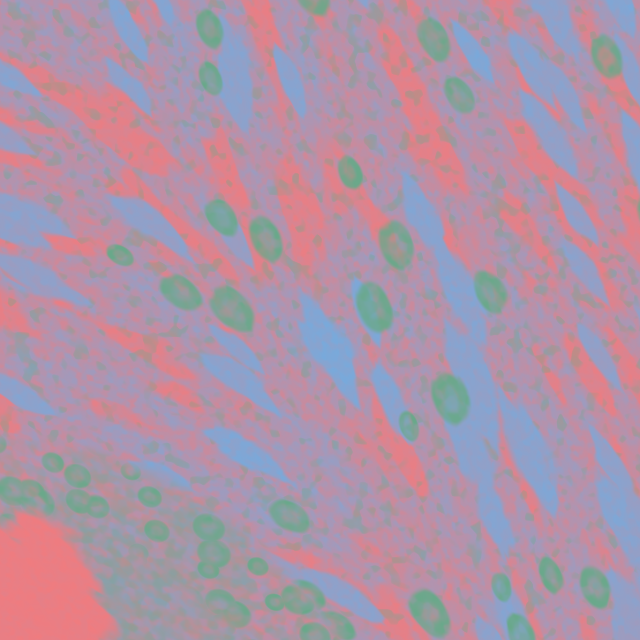
A Shadertoy shader for this texture:

```glsl
// Stained fibrous tissue: blue spindles and salmon streaks in a mauve flow, green nuclei, a gland in the corner.
#define SALMON vec3(0.95, 0.48, 0.49)
#define BLUE vec3(0.43, 0.68, 0.89)
#define GREEN vec3(0.41, 0.66, 0.54)
#define BASE_TONE 0.43
#define GRAIN_CELLS 125.0
#define GRAIN_CONTRAST 0.27
#define STREAK_CELLS 15.0
#define SPINDLE_SIZE vec2(0.092, 0.025)
#define NUCLEUS_SIZE vec2(0.034, 0.021)
#define GLAND_CENTRE vec2(0.0, -0.3)
#define GLAND_RADIUS 0.61
#define LUMEN_RADIUS 0.17

vec3 hash3(vec2 cell, float seed) {
    vec3 q = fract(vec3(cell.xyx) * vec3(0.1031, 0.1030, 0.0973) + seed * 0.137);
    q += dot(q, q.yxz + 33.33);
    return fract((q.xxy + q.yzz) * q.zyx);
}

// Fibre direction: shallow at the left, steep towards the top and right.
vec2 flowDirection(vec2 p) {
    float bend = smoothstep(0.05, 0.6, p.x + 0.6 * (p.y - 0.5));
    float angle = 0.45 + 0.65 * bend + 0.13 * sin(9.0 * p.x + 5.0 * p.y);
    return vec2(cos(angle), -sin(angle));
}

// Offset as (along, across) the fibres.
vec2 toFlow(vec2 offset, vec2 dir) {
    return vec2(dot(offset, dir), dot(offset, vec2(-dir.y, dir.x)));
}

// Soft cellular noise with cells drawn out along the flow.
float fibreNoise(vec2 p, vec2 dir, float cells, float stretch, float seed) {
    vec2 q = p * cells, base = floor(q);
    float total = 0.0, weights = 1e-5;
    for (int y = -2; y <= 2; y++)
    for (int x = -2; x <= 2; x++) {
        vec2 cell = base + vec2(x, y);
        vec3 h = hash3(cell, seed);
        vec2 d = toFlow(q - cell - h.xy, dir);
        float w = exp(-5.0 * (d.x * d.x / stretch + d.y * d.y * stretch));
        total += w * h.z;
        weights += w;
    }
    return total / weights;
}

// Scattered bodies: 1 at a centre, 0 on an outline. Taper 1 is a spindle, 0 an oval.
float scatter(vec2 p, vec2 dir, float cells, vec2 size, float density, float taper, float seed) {
    vec2 base = floor(p * cells);
    float field = -1.0;
    for (int y = -2; y <= 2; y++)
    for (int x = -2; x <= 2; x++) {
        vec2 cell = base + vec2(x, y);
        vec3 h = hash3(cell, seed);
        if (h.z > density) continue;
        float scale = 0.65 + 0.7 * h.z / density;
        vec2 d = toFlow(p - (cell + h.xy) / cells, dir) / (size * scale);
        float spindle = abs(d.y) + d.x * d.x;
        field = max(field, 1.0 - mix(length(d), spindle, taper));
    }
    return field;
}

// Green strength of a nucleus: firm rim, paler mottled middle.
float nucleusInk(float field, float grain) {
    float rim = 1.0 - smoothstep(0.12, 0.5, abs(field - 0.25));
    return smoothstep(-0.08, 0.22, field) * (0.5 + 0.28 * rim + 0.5 * (grain - 0.5));
}

void mainImage(out vec4 fragColor, in vec2 fragCoord) {
    vec2 p = fragCoord / iResolution.y;
    vec2 dir = flowDirection(p);

    // Noise layers, coarse to fine
    float patches = fibreNoise(p, dir, 6.0, 2.0, 1.0);
    float streaks = fibreNoise(p, dir, STREAK_CELLS, 3.8, 2.0);
    float fibres = fibreNoise(p, dir, 42.0, 3.5, 3.0);
    float grain = fibreNoise(p, dir, GRAIN_CELLS, 1.4, 4.0);
    float tint = fibreNoise(p, dir, 85.0, 1.2, 5.0);

    // Gland and its open lumen
    float rimDepth = GLAND_RADIUS - length(p - GLAND_CENTRE) + 0.03 * (streaks - 0.5);
    float gland = smoothstep(-0.01, 0.02, rimDepth);
    float lumenEdge = LUMEN_RADIUS - length(p * vec2(1.0, 0.9));
    float lumen = smoothstep(-0.015, 0.015, lumenEdge + 0.05 * (streaks - 0.5) + 0.03 * (fibres - 0.5));
    float stroma = 1.0 - gland;

    // Fibrous ground, salmon gaps and blue spindles on one tone axis
    float tone = BASE_TONE + 0.12 * (patches - 0.5) + 0.2 * (fibres - 0.5);
    tone += 0.24 * (streaks - 0.5) * stroma;
    float gap = 1.0 - smoothstep(0.2, 0.42, streaks + 0.3 * (patches - 0.5) + 0.3 * (fibres - 0.5));
    tone = mix(tone, 0.1, 0.8 * gap * stroma);
    float ragged = 0.45 * (fibres - 0.5) + 0.3 * (streaks - 0.5);
    float spindle = scatter(p, dir, 8.0, SPINDLE_SIZE, 0.68, 1.0, 6.0) + ragged;
    float blue = smoothstep(-0.05, 0.35, spindle) * stroma;
    tone = mix(tone, 0.8 + 0.2 * (patches - 0.5), 0.9 * blue);

    // Nuclei: sparse in the stroma, crowded along the gland rim
    float loose = scatter(p, dir, 10.0, NUCLEUS_SIZE, 0.24, 0.0, 7.0);
    float crowded = scatter(p, dir, 23.0, vec2(0.025, 0.02), 0.6, 0.0, 8.0);
    float rimBand = gland * (1.0 - smoothstep(0.09, 0.16, rimDepth));
    float green = nucleusInk(loose + 0.2 * (fibres - 0.5), tint) * stroma;
    green = max(green, nucleusInk(crowded, tint) * rimBand);
    green = max(green, gland * (0.2 + 0.45 * (tint - 0.5) + 0.25 * (patches - 0.5)));
    green = max(green, 0.35 * smoothstep(0.62, 0.95, tint) * (1.0 - blue));

    // Lumen clears to salmon, then fine grain over everything
    tone = mix(tone, 0.06, lumen);
    green *= 1.0 - lumen;
    float calm = 1.0 - 0.7 * max(lumen, max(0.7 * blue, 0.6 * gap * stroma));
    tone += GRAIN_CONTRAST * (grain - 0.5) * calm;

    vec3 colour = mix(SALMON, BLUE, clamp(tone, 0.0, 1.0));
    colour = mix(colour, GREEN, clamp(green, 0.0, 1.0));
    fragColor = vec4(colour, 1.0);
}
```
